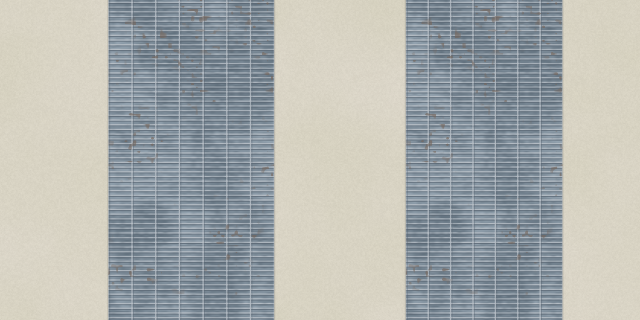
Write a Shadertoy shader that draws this texture.

```glsl
const float SLATS = 68.0;
const float COLUMNS = 7.0;
const vec2 LEFT_GRATE = vec2(0.3385, 0.8568);   // start and end, in canvas heights
const vec2 RIGHT_GRATE = vec2(1.2682, 1.7578);

const vec3 PLASTER = vec3(0.85, 0.83, 0.77);
const vec3 STEEL_DARK = vec3(0.35, 0.40, 0.45);
const vec3 STEEL = vec3(0.43, 0.49, 0.54);
const vec3 STEEL_PALE = vec3(0.58, 0.64, 0.69);
const vec3 STEEL_EDGE = vec3(0.71, 0.74, 0.77);
const vec3 RUST = vec3(0.46, 0.40, 0.36);

float hash(vec2 p) {
    vec3 q = fract(p.xyx * 0.1031);
    q += dot(q, q.yzx + 33.33);
    return fract((q.x + q.y) * q.z);
}

float noise(vec2 p) {
    vec2 cell = floor(p);
    vec2 f = fract(p);
    f = f * f * (3.0 - 2.0 * f);
    float low = mix(hash(cell), hash(cell + vec2(1, 0)), f.x);
    float high = mix(hash(cell + vec2(0, 1)), hash(cell + vec2(1, 1)), f.x);
    return mix(low, high, f.y);
}

float fbm(vec2 p) {
    float sum = 0.0;
    float gain = 0.5;
    for (int i = 0; i < 4; i++) {
        sum += gain * noise(p);
        p = p * 2.03 + 17.0;
        gain *= 0.5;
    }
    return sum / 0.9375;
}

// Pixel coverage of a stripe centred on zero distance
float stripe(float dist, float halfWidth, float px) {
    float cover = clamp((halfWidth - abs(dist)) / px + 0.5, 0.0, 1.0);
    return min(cover, 2.0 * halfWidth / px);
}

vec3 plaster(vec2 p) {
    float grain = noise(p * 210.0) - 0.5;
    float speck = hash(floor(p * 384.0)) - 0.5;
    float stain = fbm(p * 4.0 + 9.0) - 0.5;
    vec3 tint = vec3(0.03, 0.025, 0.05) * stain;
    return PLASTER + tint + 0.025 * grain + 0.015 * speck;
}

vec3 grating(vec2 p, vec2 span, float px) {
    float width = span.y - span.x;
    float u = (p.x - span.x) / width;
    vec2 local = vec2(u * 0.5, p.y);

    // Weathering, laid out alike on every grate
    float band = exp(-pow((p.y - 0.42) / 0.20, 2.0));
    float sides = smoothstep(0.15, 0.5, abs(u - 0.5));
    float cloud = fbm(local * vec2(9.0, 7.0) + 3.0);
    float wear = smoothstep(0.38, 0.75, cloud + 0.16 * band + 0.06 * sides - 0.06);
    float scratch = noise(local * vec2(70.0, 190.0));

    // Slat faces, shaded beneath each bright lip
    float row = p.y * SLATS;
    float slat = floor(row);
    float t = fract(row);
    float column = floor(u * COLUMNS);
    float tone = hash(vec2(slat, column + 11.0)) - 0.5;
    vec3 color = mix(STEEL, STEEL_PALE, 0.65 * wear);
    color += 0.05 * tone + 0.07 * (scratch - 0.5);

    float dist = (t - 0.5) / SLATS;
    color = mix(color, STEEL_DARK, 0.75 * stripe(dist + 0.0036, 0.0016, px));
    float lip = stripe(dist, 0.0019, px);
    float shine = 0.74 + 0.2 * wear + 0.3 * (scratch - 0.5);
    color = mix(color, STEEL_EDGE, lip * shine);

    // Cross rods, with a small weld at every slat
    float rod = u * COLUMNS;
    float rodDist = (rod - round(rod)) * width / COLUMNS;
    float inner = step(0.5, rod) * step(rod, COLUMNS - 0.5);
    color = mix(color, STEEL_DARK, 0.45 * stripe(rodDist - 0.0042, 0.0016, px));
    float rodWidth = 0.0019 + 0.0012 * lip;
    float rodShine = mix(0.55, 0.85, inner) + 0.2 * (scratch - 0.5);
    color = mix(color, STEEL_EDGE, rodShine * stripe(rodDist, rodWidth, px));

    // Scattered rust flecks
    float fleck = smoothstep(0.72, 0.88, noise(local * vec2(75.0, 95.0) + 40.0));
    float rusty = smoothstep(0.48, 0.65, fbm(local * 8.0 + 25.0));
    return mix(color, RUST, 0.65 * fleck * rusty);
}

vec3 addGrate(vec3 base, vec2 p, vec2 span, float px) {
    float center = 0.5 * (span.x + span.y);
    float halfWidth = 0.5 * (span.y - span.x);
    float dist = abs(p.x - center) - halfWidth;
    base *= 1.0 - 0.12 * smoothstep(0.006, 0.0, dist);
    float cover = clamp(0.5 - dist / px, 0.0, 1.0);
    return mix(base, grating(p, span, px), cover);
}

void mainImage(out vec4 fragColor, in vec2 fragCoord) {
    float px = 1.0 / iResolution.y;
    vec2 p = fragCoord * px;
    p.x *= 2.0 * iResolution.y / iResolution.x;

    vec3 color = plaster(p);
    color = addGrate(color, p, LEFT_GRATE, px);
    color = addGrate(color, p, RIGHT_GRATE, px);
    fragColor = vec4(clamp(color, 0.0, 1.0), 1.0);
}
```
